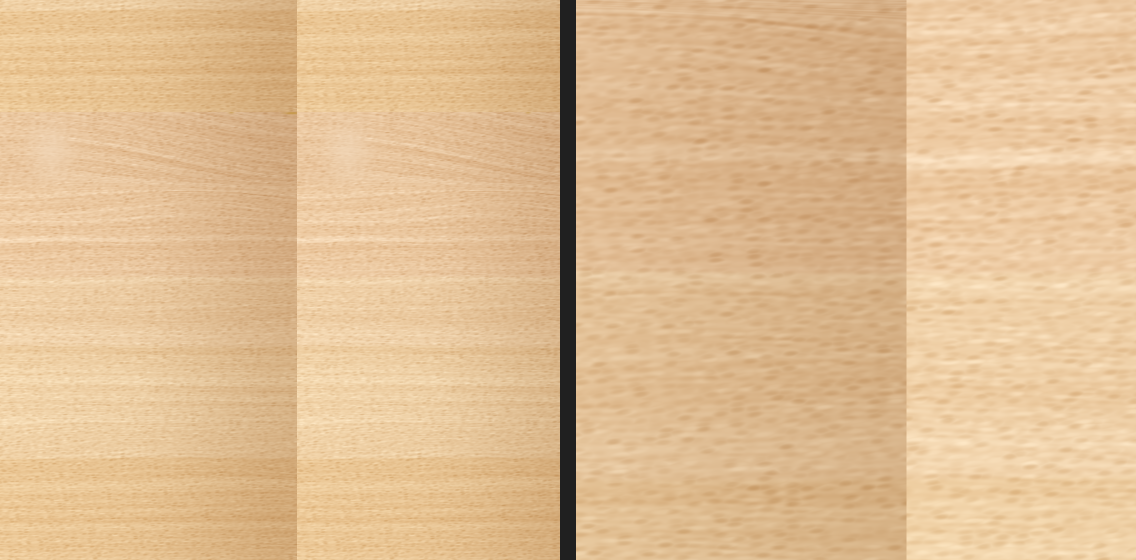
Left, the full canvas; right, a detail of the centre.
Write a WebGL 1 fragment shader that draws this texture.

```glsl
precision highp float;
uniform vec2 u_resolution;

vec2 hash2(vec2 p) {
  return fract(sin(vec2(dot(p, vec2(12.7, 31.1)), dot(p, vec2(26.9, 18.3)))) * 4375.85);
}

// Cellular noise: short pores around scattered cell points
float pores(vec2 p) {
  vec2 cell = floor(p);
  float fleck = 0.0;
  for (int j = -1; j <= 1; j++) {
    for (int i = -1; i <= 1; i++) {
      vec2 id = cell + vec2(float(i), float(j));
      vec2 h = hash2(id);
      float d = length(id + h - p);
      fleck = max(fleck, smoothstep(0.6, 0.1, d) * (0.2 + 0.8 * h.x * h.y));
    }
  }
  return fleck;
}

// Layered sines with uneven spacing, fading in and out along the board
float streaks(float y, float x) {
  float sum = 0.0;
  float freq = 115.0;
  float amp = 0.36;
  for (int i = 0; i < 6; i++) {
    float k = float(i);
    float fade = 0.7 + 0.3 * sin(x * (5.0 + 2.0 * k) + y * freq * 0.31 + k * 2.1);
    sum += amp * fade * sin(y * freq + 1.8 * sin(y * freq * 0.37 + k * 1.7) + k * 4.3);
    freq *= 1.55;
    amp *= 0.97;
  }
  return sum;
}

float band(float y, float centre, float width) {
  float d = (y - centre) / width;
  return exp(-d * d);
}

float above(float y, float edge) {
  return smoothstep(edge - 0.002, edge + 0.002, y);
}

vec3 wood(vec2 uv) {
  vec2 p = fract(uv / vec2(0.53, 0.8)) * vec2(0.53, 0.8);
  float x = p.x;
  float y = p.y + 0.0012 * sin(x * 13.0 + p.y * 40.0);
  float curved = smoothstep(0.655, 0.685, y);

  // Planks from bottom to top
  vec3 col = vec3(0.887, 0.735, 0.540);
  col = mix(col, vec3(0.908, 0.777, 0.606), above(y, 0.182));
  col = mix(col, vec3(0.903, 0.767, 0.602), above(y, 0.382));
  col = mix(col, vec3(0.897, 0.750, 0.590), above(y, 0.505));
  col = mix(col, vec3(0.885, 0.735, 0.575), curved);

  // Grain bends down to the right in the top plank, up in the pale one
  float bent = y + 0.003 * sin(x * 7.0 + y * 15.0) + 0.0008 * sin(x * 21.0 + y * 60.0);
  bent += curved * 0.075 * smoothstep(0.06, 0.60, x);
  bent -= 0.06 * x * band(y, 0.215, 0.035);
  bent -= 0.018 * band(x, 0.36, 0.16) * band(y, 0.645, 0.035);
  float strength = 0.8 + 0.4 * smoothstep(0.50, 0.58, y);
  strength *= mix(1.0, smoothstep(0.02, 0.26, x), 0.65 * curved);
  float tone = streaks(bent, x) * strength;

  // Broad pale and dark bands
  tone += 0.5 * band(bent, 0.128, 0.012) - 0.8 * band(bent, 0.075, 0.006);
  tone += 0.6 * band(bent, 0.323, 0.009) - 0.4 * band(bent, 0.372, 0.008);
  tone += 0.5 * band(bent, 0.395, 0.010) - 0.5 * band(bent, 0.434, 0.013);
  tone += 0.5 * band(bent, 0.499, 0.005) - 0.4 * band(bent, 0.168, 0.011);
  col += tone * vec3(0.019, 0.033, 0.044);

  // Fine fibre, then slanted dark pores and pale flecks
  float fibre = sin(bent * 1150.0 + 2.0 * sin(x * 37.0 + bent * 210.0));
  col += fibre * vec3(0.006, 0.010, 0.013);
  float dark = pores(vec2(x * 88.0 + y * 14.0, (y - 0.12 * x) * 240.0));
  float pale = pores(vec2(x * 70.0 - y * 11.0 + 31.0, (y - 0.08 * x) * 265.0));
  col -= (dark - 0.23) * vec3(0.065, 0.095, 0.120);
  col += (pale - 0.23) * vec3(0.038, 0.058, 0.074);

  // Pale clouded spot with a warmer rim
  vec2 spot = (p - vec2(0.091, 0.733)) / vec2(0.036, 0.046);
  col = mix(col, vec3(0.922, 0.808, 0.685), 0.6 * exp(-dot(spot, spot)));
  vec2 rim = (p - vec2(0.035, 0.695)) / vec2(0.030, 0.022);
  col -= 0.025 * exp(-dot(rim, rim)) * vec3(0.6, 1.0, 1.2);

  // Light falls off to the right of each tile
  float shade = 0.4 * x / 0.53 + 0.6 * smoothstep(0.20, 0.56, x);
  col *= mix(vec3(1.040, 1.065, 1.090), vec3(0.920, 0.890, 0.850), shade);

  // Golden chips along the horizontal seam
  vec2 chip = (p - vec2(0.522, 0.798)) / vec2(0.014, 0.002);
  vec2 speck = (p - vec2(0.413, 0.799)) / vec2(0.005, 0.002);
  float chips = exp(-dot(chip, chip)) + 0.6 * exp(-dot(speck, speck));
  return mix(col, vec3(0.76, 0.58, 0.22), min(chips, 1.0) * 0.8);
}

void main() {
  // Four samples per pixel smooth the seams and fine grain
  vec3 sum = vec3(0.0);
  for (int j = 0; j < 2; j++) {
    for (int i = 0; i < 2; i++) {
      vec2 offset = vec2(float(i), float(j)) * 0.5 - 0.25;
      sum += wood((gl_FragCoord.xy + offset) / u_resolution);
    }
  }
  gl_FragColor = vec4(sum * 0.25, 1.0);
}
```
